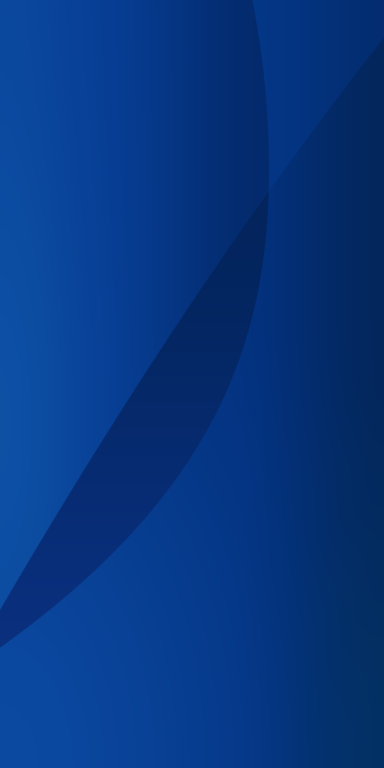
Write a Shadertoy shader that draws this background.

```glsl
// Deep blue backdrop: two sweeping curves cross and overlap in a dark lens.

// Antialiased coverage of the side where the field is positive
float coverage(float field) {
    return clamp(0.5 + field / fwidth(field), 0.0, 1.0);
}

// Positive below the rising, nearly straight edge
float risingEdge(vec2 p) {
    return 0.2057 + p.x * (0.858 - 0.113 * p.x) - p.y;
}

// Positive to the left of the bulging arc
float bulgingArc(vec2 p) {
    float d = 0.78 - p.y;
    return 0.7005 - d * d * (0.9 + 1.45 * max(d, 0.0)) - p.x;
}

// Left panel: glow on the left border fading towards the arc
vec3 leftPanel(vec2 p) {
    vec3 color = mix(vec3(0.038, 0.278, 0.615), vec3(0.025, 0.238, 0.575), smoothstep(0.0, 0.35, p.x));
    color = mix(color, vec3(0.012, 0.165, 0.425), smoothstep(0.25, 0.7, p.x));
    vec2 q = (p - vec2(0.0, 0.45)) / vec2(0.25, 0.35);
    return color + vec3(0.012, 0.035, 0.03) * exp(-dot(q, q));
}

// Lower panel: bright bottom left corner, dim right border
vec3 lowerPanel(vec2 p) {
    float fade = smoothstep(0.0, 0.85, length(p * vec2(0.85, 1.0)));
    vec3 color = mix(vec3(0.042, 0.285, 0.63), vec3(0.012, 0.195, 0.5), fade);
    vec3 border = mix(vec3(0.01, 0.19, 0.39), vec3(0.01, 0.15, 0.36), smoothstep(0.0, 0.6, p.y));
    return mix(color, border, smoothstep(0.6, 1.02, p.x));
}

void mainImage(out vec4 fragColor, in vec2 fragCoord) {
    vec2 p = fragCoord / iResolution.xy;
    float below = coverage(risingEdge(p));
    float inside = coverage(bulgingArc(p));

    vec3 corner = mix(vec3(0.012, 0.21, 0.52), vec3(0.01, 0.175, 0.44), smoothstep(0.68, 1.0, p.x));
    vec3 lens = mix(vec3(0.035, 0.185, 0.49), vec3(0.01, 0.142, 0.365), smoothstep(0.15, 0.72, p.y));

    // Combine the four regions cut by the two curves
    vec3 upper = mix(corner, leftPanel(p), inside);
    vec3 lower = mix(lowerPanel(p), lens, inside);
    fragColor = vec4(mix(upper, lower, below), 1.0);
}
```
